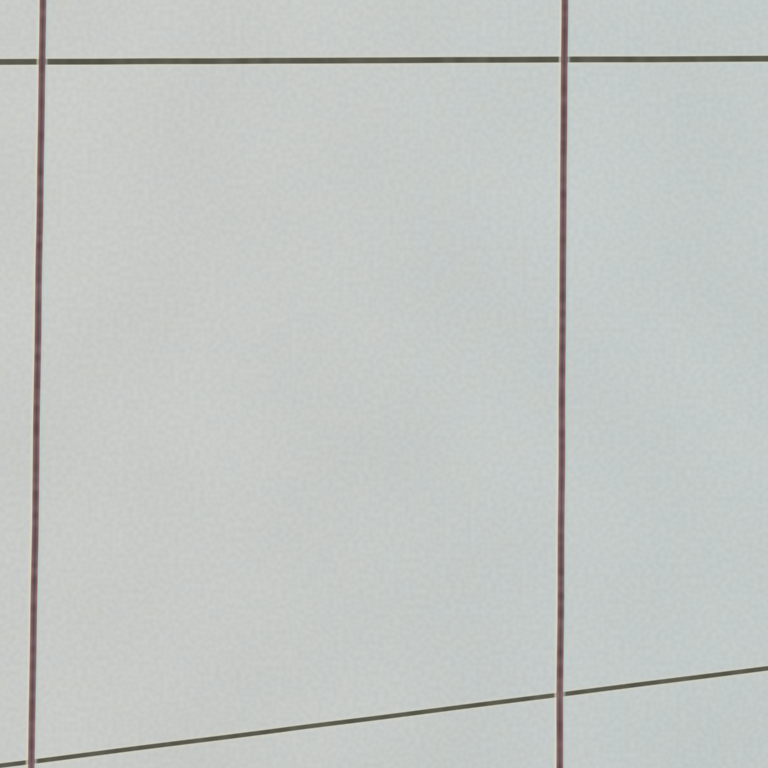
Write a WebGL 2 fragment shader that draws this pattern.

```glsl
#version 300 es
precision highp float;
// Pale wall tiles seen slightly askew: two upright and two crosswise joints.
// Each joint is a signed distance to a tilted line, with soft colour fringes;
// gradient noise gives the glaze its mottling and fine grain.
uniform vec2 u_resolution;
out vec4 fragColor;

// Joint positions at the two ends of the canvas
const vec2 UPRIGHT_BOTTOM = vec2(0.0410, 0.7285);   // x of each upright at y = 0
const vec2 UPRIGHT_TOP    = vec2(0.0560, 0.7355);   // x of each upright at y = 1
const vec2 CROSS_LEFT     = vec2(0.0030, 0.9193);   // y of each crossing at x = 0
const vec2 CROSS_RIGHT    = vec2(0.1300, 0.9235);   // y of each crossing at x = 1

// Half widths and softness, as fractions of the canvas
const float UPRIGHT_HALF = 0.0042;
const vec2  CROSS_HALF   = vec2(0.0028, 0.0037);
const float EDGE_SOFT    = 0.0013;
const float FRINGE_SIZE  = 0.0045;

const vec3 TILE_WARM     = vec3(0.785, 0.795, 0.782);
const vec3 TILE_COOL     = vec3(0.765, 0.793, 0.787);
const vec3 UPRIGHT_DARK  = vec3(0.360, 0.305, 0.315);
const vec3 UPRIGHT_RED   = vec3(0.530, 0.400, 0.410);
const vec3 CROSS_DARK    = vec3(0.345, 0.345, 0.300);
const vec3 FRINGE_CREAM  = vec3(0.865, 0.835, 0.735);
const vec3 FRINGE_CYAN   = vec3(0.690, 0.795, 0.770);

const float MOTTLE_SCALE = 6.0;
const float MOTTLE_DEPTH = 0.014;
const float GRAIN_SCALE  = 150.0;
const float GRAIN_DEPTH  = 0.024;
const float WOBBLE       = 0.0008;

vec2 hashGradient(vec2 cell) {
  vec3 p = fract(cell.xyx * vec3(0.1031, 0.1030, 0.0973));
  p += dot(p, p.yzx + 33.33);
  float angle = 6.28318 * fract((p.x + p.y) * p.z);
  return vec2(cos(angle), sin(angle));
}

float gradientNoise(vec2 p) {
  vec2 i = floor(p), f = fract(p);
  vec2 w = f * f * f * (f * (f * 6.0 - 15.0) + 10.0);
  vec2 e = vec2(1.0, 0.0);
  float a = dot(hashGradient(i), f);
  float b = dot(hashGradient(i + e.xy), f - e.xy);
  float c = dot(hashGradient(i + e.yx), f - e.yx);
  float d = dot(hashGradient(i + e.xx), f - e.xx);
  return mix(mix(a, b, w.x), mix(c, d, w.x), w.y);
}

// Coverage of a band around signed distance zero
float band(float dist, float halfWidth, float soft) {
  return 1.0 - smoothstep(halfWidth - soft, halfWidth + soft, abs(dist));
}

// Signed distance to a line rising from start to end over a unit run
float lineDistance(float across, float along, float start, float end) {
  float slope = end - start;
  return (across - start - slope * along) * inversesqrt(1.0 + slope * slope);
}

// Glow just outside one side of a joint
float fringe(float dist, float halfWidth) {
  float t = (dist - halfWidth) / FRINGE_SIZE;
  return smoothstep(-0.3, 0.2, t) * (1.0 - smoothstep(0.2, 1.1, t));
}

vec3 tileSurface(vec2 uv) {
  vec3 color = mix(TILE_WARM, TILE_COOL, smoothstep(0.05, 0.95, uv.x));
  color += MOTTLE_DEPTH * gradientNoise(uv * MOTTLE_SCALE);
  color += 0.008 * (uv.y - 0.5);
  // Luminance grain plus a weaker colour drift
  vec2 g = uv * GRAIN_SCALE;
  color += GRAIN_DEPTH * gradientNoise(g);
  float tint = gradientNoise(uv * 32.0 + 17.0);
  return color + vec3(0.009, 0.0, -0.009) * tint;
}

void main() {
  vec2 uv = gl_FragCoord.xy / u_resolution;
  float soft = max(EDGE_SOFT, 0.75 / min(u_resolution.x, u_resolution.y));
  vec3 color = tileSurface(uv);

  // Crosswise joints: olive, with a faint cream halo
  for (int i = 0; i < 2; i++) {
    float d = lineDistance(uv.y, uv.x, CROSS_LEFT[i], CROSS_RIGHT[i]);
    d += 0.5 * WOBBLE * gradientNoise(vec2(uv.x * 9.0, float(i) * 5.3 + 0.4));
    float halo = fringe(abs(d), CROSS_HALF[i]);
    color = mix(color, FRINGE_CREAM, 0.35 * halo);
    float wear = 0.05 * gradientNoise(vec2(uv.x * 70.0, float(i) + 0.5));
    color = mix(color, CROSS_DARK + wear, band(d, CROSS_HALF[i], soft));
  }

  // Upright joints: reddish brown, cream on the left and cyan on the right
  for (int i = 0; i < 2; i++) {
    float d = lineDistance(uv.x, uv.y, UPRIGHT_BOTTOM[i], UPRIGHT_TOP[i]);
    d += WOBBLE * gradientNoise(vec2(float(i) * 7.1 + 0.3, uv.y * 8.0));
    color = mix(color, FRINGE_CREAM, 0.75 * fringe(-d, UPRIGHT_HALF));
    color = mix(color, FRINGE_CYAN, 0.60 * fringe(d, UPRIGHT_HALF));
    float core = band(d, 0.4 * UPRIGHT_HALF, 2.0 * soft);
    float wear = 0.07 * gradientNoise(vec2(float(i) + 0.5, uv.y * 90.0));
    vec3 joint = mix(UPRIGHT_RED, UPRIGHT_DARK, core) + wear;
    color = mix(color, joint, band(d, UPRIGHT_HALF, soft));
  }
  fragColor = vec4(clamp(color, 0.0, 1.0), 1.0);
}
```
